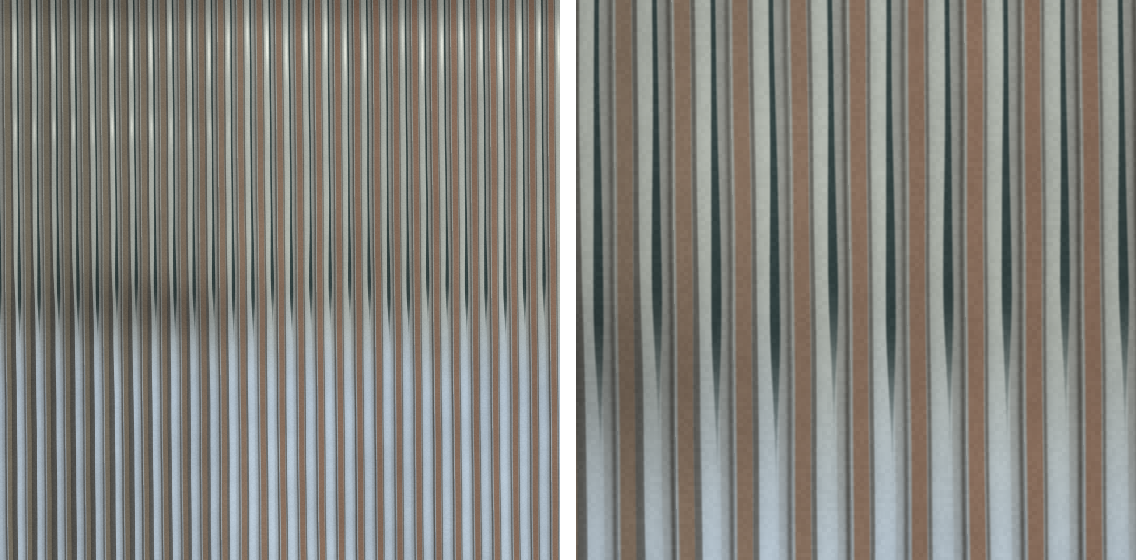
Left: the whole. Right: its middle third, enlarged.
Give the GLSL for this texture, as a Shadertoy shader.

```glsl
// Reeded glass: upright ribs refracting sky, foliage and warm brown stripes.

const float RIBS = 28.82;      // ribs across the canvas
const float RIB_PHASE = 0.473; // puts a brown stripe at the centre of each cell
const float LEAN = 0.25;       // sideways drift from top to bottom, in ribs

const vec3 SKY = vec3(0.69, 0.75, 0.80);
const vec3 PALE_GREEN = vec3(0.66, 0.68, 0.65);
const vec3 GREY = vec3(0.51, 0.51, 0.49);
const vec3 BROWN = vec3(0.52, 0.41, 0.34);
const vec3 OLIVE = vec3(0.46, 0.43, 0.37);
const vec3 TEAL_DARK = vec3(0.17, 0.23, 0.23);
const vec3 SHADOW = vec3(0.28, 0.27, 0.25);
const vec3 GLINT = vec3(0.93, 0.94, 0.90);

float hash(vec2 p) {
    return fract(sin(dot(p, vec2(127.1, 311.7))) * 4375.85);
}

// Smooth band between two edges
float band(float x, float lo, float hi, float soft) {
    return smoothstep(lo - soft, lo + soft, x) * (1.0 - smoothstep(hi - soft, hi + soft, x));
}

// Soft bump around a centre
float bump(float x, float centre, float width) {
    float d = (x - centre) / width;
    return exp(-d * d);
}

// Layered sines for slow unevenness, about -1 to 1
float waves(vec2 p) {
    return 0.5 * sin(p.x * 7.0 + 2.0 * sin(p.y * 5.0))
         + 0.3 * sin(p.y * 17.0 + p.x * 11.0)
         + 0.2 * sin(p.y * 41.0 - p.x * 23.0);
}

// Colour across one rib; f is the phase with the brown stripe at 0
vec3 ribColor(float f, vec2 uv, float id, float soft) {
    float rnd = hash(vec2(id, 3.0));
    float left = 1.0 - smoothstep(0.1, 0.62, uv.x);
    float upper = smoothstep(0.28, 0.52, uv.y + 0.04 * (rnd - 0.5));

    // Pale body, rounded by shading
    vec3 pale = mix(SKY, PALE_GREEN, upper);
    vec3 color = pale * (0.93 + 0.08 * cos((f - 0.42) * 7.0));

    // Grey flanks beside the brown stripe and past the wedge
    float flank = band(f, -0.25, 0.22, soft);
    color = mix(color, mix(GREY, pale, 0.35), 0.8 * flank);
    color = mix(color, GREY, band(f, 0.58, 0.74, soft) * (0.2 + 0.45 * upper));

    // Warm stripe, duller on the left
    vec3 warm = mix(BROWN, OLIVE, left);
    color = mix(color, warm, band(f, -0.14, 0.13, soft) * 0.95);

    // Shadow beside the stripe, wide at the lower left
    float spread = left * (0.05 * upper + 0.17 * (1.0 - upper));
    spread += 0.06 * left * bump(uv.y, 0.45, 0.07);
    float shade = band(f, 0.15 - 0.4 * spread, 0.20 + spread * (0.8 + 0.4 * rnd), soft);
    color = mix(color, SHADOW, shade * (0.55 + 0.3 * left));

    // Dark wedge that swells, then tapers to a point
    float tip = 0.36 + 0.04 * rnd;
    float taper = smoothstep(tip, tip + 0.11, uv.y);
    float halfWidth = taper * (0.04 + 0.045 * bump(uv.y, 0.48, 0.10));
    float wedge = band(f, 0.53 - halfWidth, 0.53 + halfWidth, soft);
    color = mix(color, TEAL_DARK, wedge * taper * 0.95);

    // Fine groove between ribs
    float groove = bump(f, 0.765, 0.04 + 0.3 * soft);
    color = mix(color, SHADOW, groove * (0.62 + 0.2 * rnd));

    // Wet-looking glints near the top
    float glintY = 0.92 + 0.02 * sin(id * 1.7);
    float glint = bump(uv.y, glintY, 0.045);
    glint += left * bump(uv.y, 0.765 + 0.01 * rnd, 0.025);
    color = mix(color, GLINT, bump(f, 0.38, 0.07) * min(glint, 1.0) * (0.55 + 0.4 * rnd));
    return color;
}

void mainImage(out vec4 fragColor, in vec2 fragCoord) {
    vec2 uv = fragCoord / iResolution.xy;
    float soft = max(0.028, 0.6 * RIBS / iResolution.x);

    // Rib coordinate with slight lean and waviness
    float u = uv.x * RIBS - RIB_PHASE + LEAN * (uv.y - 0.5);
    u += 0.02 * waves(uv * vec2(3.0, 1.0));
    float id = floor(u + 0.18);
    vec3 color = ribColor(u - id, uv, id, soft);

    // Smoky patch left of centre and darker upper rim
    float smoke = bump(uv.x, 0.27, 0.22) * bump(uv.y, 0.45, 0.06);
    color *= 1.0 - 0.16 * smoke - 0.14 * smoothstep(0.93, 1.0, uv.y);
    color *= 1.0 - 0.07 * (1.0 - smoothstep(0.0, 0.5, uv.x));

    // Rib variation, uneven gloss and fine grain
    color *= 0.97 + 0.06 * hash(vec2(id, 8.0));
    color *= 1.0 + 0.025 * waves(uv * vec2(2.0, 3.0));
    color += 0.03 * (hash(floor(uv * 400.0)) - 0.5);
    fragColor = vec4(clamp(color, 0.0, 1.0), 1.0);
}
```
